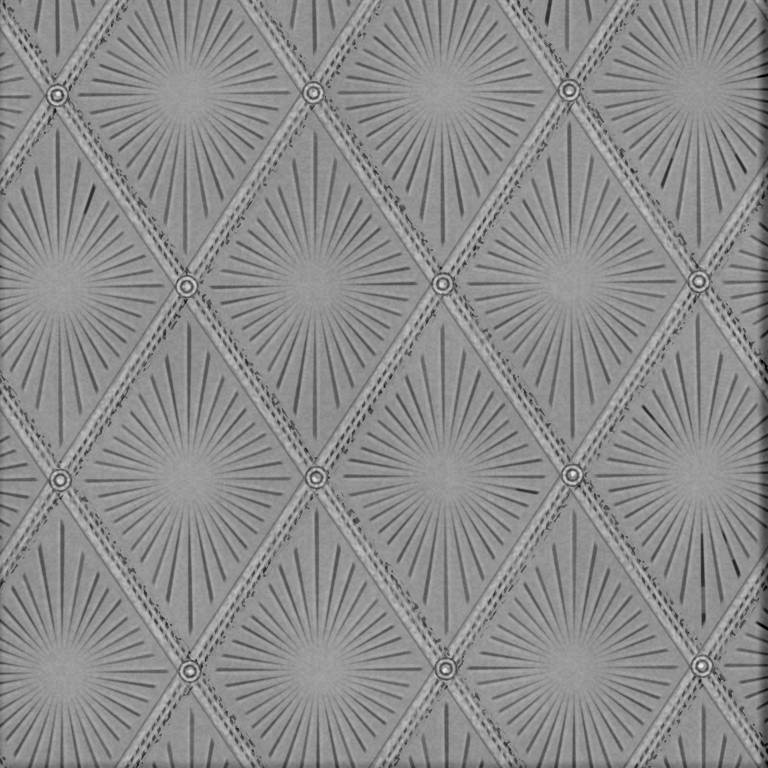
Give the GLSL for this texture map, as a WebGL 2 fragment shader.

```glsl
#version 300 es
precision highp float;
// Embossed grey panel: sunburst diamonds framed by braided ribs and round studs.
uniform vec2 u_resolution;
out vec4 fragColor;

const float TAU = 6.2831853;
const vec2 PERIOD = vec2(0.3335, 0.501);   // full diamond width and height
const vec2 STUD_ORIGIN = vec2(0.412, 0.378);
const float RAY_COUNT = 36.0;
const float BASE_GREY = 0.575;

float hash(vec2 p) {
  return fract(sin(dot(p, vec2(127.1, 311.7))) * 43758.5453);
}

float noise(vec2 p) {
  vec2 i = floor(p), f = fract(p);
  f = f * f * (3.0 - 2.0 * f);
  return mix(mix(hash(i), hash(i + vec2(1, 0)), f.x),
             mix(hash(i + vec2(0, 1)), hash(i + vec2(1, 1)), f.x), f.y);
}

// Soft stripe of the given half width around d = 0.
float stripe(float d, float halfWidth, float soft) {
  return 1.0 - smoothstep(halfWidth - soft, halfWidth + soft, abs(d));
}

// Tapered grooves radiating from the diamond centre; returns a grey offset.
float sunburst(vec2 q, vec2 cell, float ribDist, float wearChance, float px) {
  float r = length(q);
  float turn = atan(q.y, q.x) / TAU * RAY_COUNT;
  float id = mod(floor(turn + 0.5), RAY_COUNT);
  vec2 seed = cell * 7.3 + vec2(id, id * 1.7);
  float jitter = (hash(seed) - 0.5) * 0.18;
  float across = r * sin((fract(turn + 0.5) - 0.5 - jitter) * TAU / RAY_COUNT);
  float halfWidth = mix(0.0009, 0.0026, smoothstep(0.03, 0.17, r));
  float stopDist = 0.019 + 0.007 * hash(seed + 3.1);
  float span = smoothstep(0.018, 0.085, r) * smoothstep(stopDist, stopDist + 0.006, ribDist);
  float soft = max(px, 0.0014);
  float groove = stripe(across, halfWidth, soft) * span;
  float flank = stripe(across - 0.0046, 0.0018, 0.002) * span;
  // Occasional blackened stretches where the groove is worn through.
  float worn = step(1.0 - wearChance, hash(seed + 9.7));
  worn *= smoothstep(0.45, 0.6, noise(vec2(r * 45.0, id)) + smoothstep(0.07, 0.16, r) * 0.3);
  float depth = 0.17 + 0.08 * hash(seed + 5.3) + 0.2 * worn;
  return flank * 0.045 - groove * depth;
}

// Rib profile: smooth strand on one side, twisted dashes on the other.
float rib(float d, float along, float seed, float px) {
  float soft = max(px, 0.0012);
  float wear = noise(vec2(along * 28.0, seed));
  float rough = noise(vec2(along * 230.0, d * 300.0 + seed * 17.0));
  float turn = along / 0.0125 + d * 60.0;
  float dashA = smoothstep(0.12, 0.3, abs(fract(turn) - 0.5));
  float dashB = smoothstep(0.14, 0.32, abs(fract(turn + 0.45) - 0.5));
  float g = 0.09 * stripe(d + 0.0065, 0.0034, 0.002);
  g -= 0.13 * stripe(d + 0.0132, 0.0012, soft) * (0.5 + rough);
  g -= (0.14 + 0.17 * wear) * dashA * stripe(d + 0.0004, 0.0016, soft);
  g += 0.08 * stripe(d - 0.0042, 0.0016, soft);
  g -= (0.12 + 0.2 * wear) * dashB * stripe(d - 0.0083, 0.0018, soft);
  g -= 0.3 * smoothstep(0.55, 0.85, rough) * stripe(d - 0.012, 0.0035, 0.002);
  return g + (rough - 0.5) * 0.14 * stripe(d, 0.014, 0.003);
}

// Round stud with rim, dished core and an off-centre glint.
float stud(vec2 q, vec2 seed, float px) {
  float r = length(q), soft = max(px, 0.0013);
  float g = BASE_GREY + 0.03;
  g -= 0.25 * stripe(r - 0.0142, 0.0015, soft);
  g += 0.09 * stripe(r - 0.0108, 0.0018, soft);
  g -= 0.28 * stripe(r - 0.0073, 0.0016, soft);
  vec2 glint = (vec2(hash(seed), hash(seed + 4.0)) - 0.5) * 0.005;
  g += 0.22 * stripe(length(q - glint), 0.0032, soft);
  return g + (noise(q * 330.0 + seed * 5.0) - 0.5) * 0.22;
}

void main() {
  vec2 uv = gl_FragCoord.xy / u_resolution;
  float px = 1.0 / min(u_resolution.x, u_resolution.y);

  // Slightly skewed diamond lattice; ribs lie on integer coordinates.
  vec2 p = uv - STUD_ORIGIN;
  p += vec2(0.008 * p.y, -0.01 * p.x);
  vec2 s = p / PERIOD;
  vec2 lattice = vec2(s.x + s.y, s.x - s.y);
  vec2 cell = floor(lattice), nearest = floor(lattice + 0.5);
  vec2 ribD = (lattice - nearest) / length(1.0 / PERIOD);
  vec2 ribAxis = normalize(PERIOD);
  float ribDist = min(abs(ribD.x), abs(ribD.y));

  // Sunburst panel.
  vec2 c = lattice - cell - 0.5;
  vec2 q = 0.5 * vec2(c.x + c.y, c.x - c.y) * PERIOD;
  float wearChance = mix(0.008, 0.09, smoothstep(0.55, 1.0, uv.x));
  float grey = BASE_GREY + 0.03 * exp(-dot(q, q) * 350.0);
  grey += sunburst(q, cell, ribDist, wearChance, px);
  grey += 0.035 * (noise(uv * 9.0) - 0.5);

  // Crossing ribs.
  grey += rib(ribD.x, dot(p, vec2(ribAxis.x, -ribAxis.y)), nearest.x, px);
  grey += rib(ribD.y, dot(p, ribAxis), nearest.y + 31.0, px);

  // Studs cover the crossings.
  vec2 k = lattice - nearest;
  vec2 studQ = 0.5 * vec2(k.x + k.y, k.x - k.y) * PERIOD;
  float studMask = 1.0 - smoothstep(0.0145, 0.0165, length(studQ));
  grey = mix(grey, stud(studQ, nearest, px), studMask);

  // Fine grain and shaded borders.
  grey += 0.05 * (noise(uv * 380.0) - 0.5) + 0.03 * (noise(uv * 170.0) - 0.5);
  grey -= 0.26 * smoothstep(0.984, 0.998, uv.x);
  grey -= 0.12 * (1.0 - smoothstep(0.0, 0.012, min(uv.y, uv.x + 0.004)));
  fragColor = vec4(vec3(clamp(grey, 0.0, 1.0)), 1.0);
}
```
